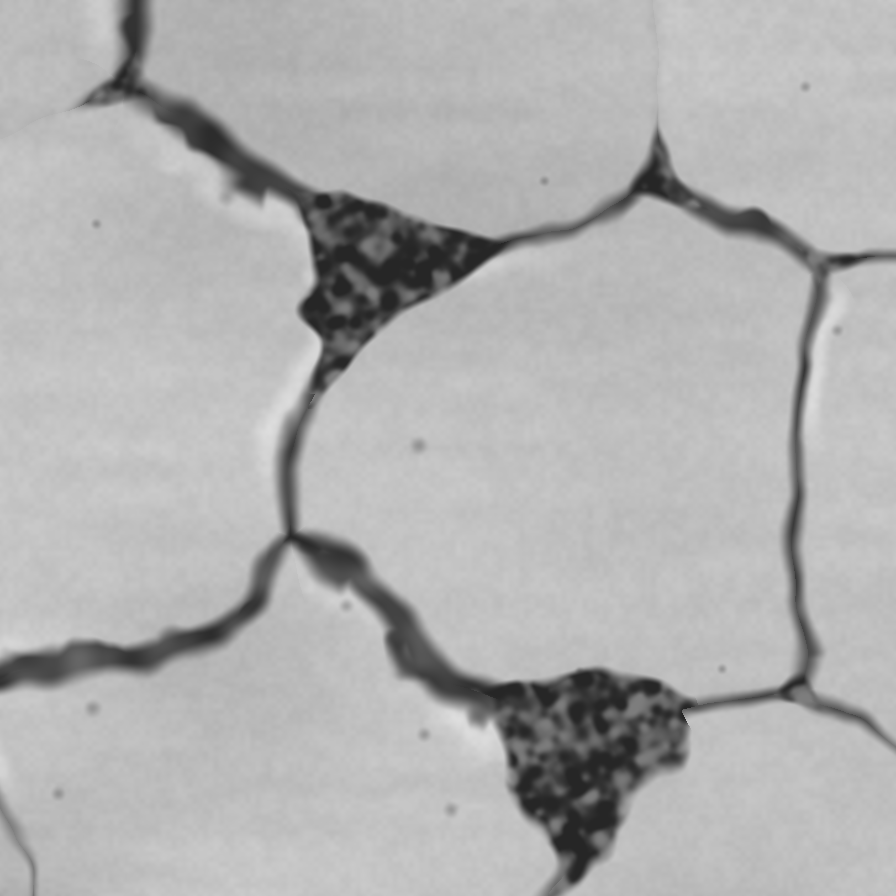
Reproduce this texture procedurally as a WebGL 1 fragment shader.

```glsl
precision highp float;
// Polished metal micrograph: pale grains, dark etched boundaries and mottled pockets.
uniform vec2 u_resolution;

const float GRAIN_SIZE = 0.62;
const float ROW_HEIGHT = 0.866;
const vec2 POCKET_CENTER = vec2(0.34, 0.67);
const float EDGE_BLUR = 0.010;

struct Grain {
  vec2 id;        // lattice index of this grain
  vec2 neighbor;  // grain across the nearest boundary
  vec2 third;     // grain across the second nearest boundary
  float edge;     // distance to the nearest boundary
  float edge2;    // distance to the second nearest boundary
};

float hash(vec2 p) {
  vec3 q = fract(p.xyx * 0.1031);
  q += dot(q, q.yzx + 33.33);
  return fract((q.x + q.y) * q.z);
}

float noise(vec2 p) {
  vec2 cell = floor(p);
  vec2 f = fract(p);
  f = f * f * (3.0 - 2.0 * f);
  float low = mix(hash(cell), hash(cell + vec2(1.0, 0.0)), f.x);
  float high = mix(hash(cell + vec2(0.0, 1.0)), hash(cell + 1.0), f.x);
  return mix(low, high, f.y);
}

vec2 noise2(vec2 p) {
  return vec2(noise(p), noise(p + 47.3)) - 0.5;
}

vec2 rotate(vec2 p, float angle) {
  float c = cos(angle);
  float s = sin(angle);
  return vec2(c * p.x - s * p.y, s * p.x + c * p.y);
}

// Jittered seed of a triangular lattice.
vec2 grainSeed(vec2 id) {
  vec2 jitter = vec2(hash(id + 11.0), hash(id + 29.0)) - 0.5;
  return vec2(id.x + 0.5 * id.y, id.y * ROW_HEIGHT) + 0.34 * jitter;
}

Grain findGrain(vec2 p, float size) {
  float row = p.y / ROW_HEIGHT;
  vec2 base = floor(vec2(p.x - 0.5 * row, row));
  Grain g = Grain(base, base, base, 9.0, 9.0);
  float nearest = 9.0;
  for (int y = -2; y <= 2; y++) {
    for (int x = -2; x <= 2; x++) {
      vec2 id = base + vec2(float(x), float(y));
      float d = distance(p, grainSeed(id));
      if (d < nearest) { nearest = d; g.id = id; }
    }
  }
  vec2 own = grainSeed(g.id);
  for (int y = -2; y <= 2; y++) {
    for (int x = -2; x <= 2; x++) {
      vec2 id = g.id + vec2(float(x), float(y));
      if (x == 0 && y == 0) continue;
      vec2 other = grainSeed(id);
      float d = size * dot(0.5 * (own + other) - p, normalize(other - own));
      if (d < g.edge) {
        g.edge2 = g.edge; g.third = g.neighbor;
        g.edge = d; g.neighbor = id;
      } else if (d < g.edge2) {
        g.edge2 = d; g.third = id;
      }
    }
  }
  return g;
}

// Pocket reach at the junction of three grains; every other upright one is large.
float pocketReach(vec2 idSum) {
  vec2 corner = floor(idSum / 3.0);
  float upright = 1.0 - step(0.5, abs(mod(idSum.x, 3.0) - 1.0));
  float even = 1.0 - step(0.5, mod(corner.x + corner.y, 2.0));
  return mix(0.04 + 0.03 * hash(idSum), 0.178, upright * even);
}

// Signed distance to the rounded corner left by two boundaries.
float cornerDistance(float a, float b, float reach) {
  vec2 inset = pow(max(reach - vec2(a, b), 0.0001), vec2(1.4));
  return reach - pow(inset.x + inset.y, 1.0 / 1.4);
}

// Sparse soft specks, one candidate per cell.
float specks(vec2 p, float count) {
  vec2 cell = floor(p * count);
  vec2 center = 0.2 + 0.6 * vec2(hash(cell + 3.0), hash(cell + 71.0));
  float radius = mix(0.006, 0.016, hash(cell + 19.0)) * count;
  float d = distance(fract(p * count), center);
  return step(0.72, hash(cell + 5.0)) * (1.0 - smoothstep(0.0, radius, d));
}

void main() {
  vec2 uv = gl_FragCoord.xy / min(u_resolution.x, u_resolution.y);
  vec2 warped = uv + 0.10 * noise2(uv * 4.0) + 0.022 * noise2(uv * 15.0) + 0.008 * noise2(uv * 34.0);
  vec2 p = rotate(warped - POCKET_CENTER, 0.09);
  Grain g = findGrain(p / GRAIN_SIZE + vec2(0.5, 0.289), GRAIN_SIZE);

  // Pale metal: grain tone, cloudiness, faint streaks and fine texture.
  float tone = 0.732 + 0.026 * (hash(g.id + 7.0) - 0.5);
  tone += 0.075 * (noise(uv * 4.0) - 0.5) + 0.03 * (noise(uv * vec2(6.0, 40.0)) - 0.5);
  tone += 0.024 * (noise(uv * 170.0) - 0.5) + 0.024 * (noise(uv * 70.0) - 0.5);
  tone -= 0.17 * specks(uv, 7.0);

  // Etched boundary, lumpy and bright-rimmed on one side only.
  float awayFromJunction = smoothstep(0.0, 0.06, g.edge2);
  float strength = mix(0.35, hash(g.id + g.neighbor + 0.5), awayFromJunction);
  float side = step(hash(g.id), hash(g.neighbor)) * awayFromJunction;
  float width = mix(0.002, 0.014, strength) * (0.6 + 0.8 * noise(uv * 9.0));
  width += side * strength * 0.014 * smoothstep(0.4, 0.85, noise(uv * 32.0));
  float rim = smoothstep(width, width + 0.014, g.edge) * (1.0 - smoothstep(width + 0.014, width + 0.04, g.edge));
  tone += 0.09 * rim * side * smoothstep(0.45, 0.7, noise(uv * 5.0 + 9.0));
  float line = 1.0 - smoothstep(width - EDGE_BLUR, width + EDGE_BLUR, g.edge);
  float ink = 0.16 + 0.24 * noise(uv * 34.0);
  tone = mix(tone, ink, line * smoothstep(0.0, 0.2, strength));

  // Mottled dark pocket with a ragged outline.
  float pocket = cornerDistance(g.edge, g.edge2, pocketReach(g.id + g.neighbor + g.third));
  pocket += 0.012 - 0.026 * (noise(uv * 26.0) - 0.5) + 0.02 * smoothstep(0.07, 0.14, g.edge2);
  vec2 turned = rotate(uv, 0.6);
  float mottle = 0.6 * noise(turned * 58.0) + 0.4 * noise(rotate(uv, 1.1) * 95.0 + 5.0);
  float mottleTone = mix(0.15, 0.49, smoothstep(0.3, 0.88, mottle));
  tone = mix(tone, mottleTone, 1.0 - smoothstep(-EDGE_BLUR, EDGE_BLUR, pocket));

  gl_FragColor = vec4(vec3(tone), 1.0);
}
```
